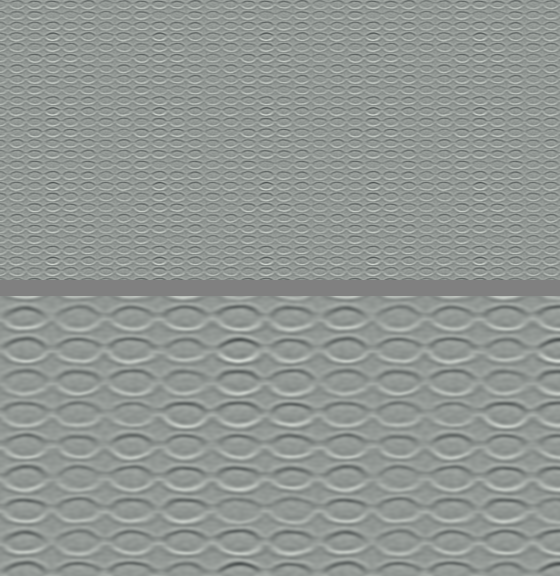
Top: the whole. Bottom: its middle third, enlarged.
A WebGL 2 fragment shader for this texture:

```glsl
#version 300 es
precision highp float;
// Grey embossed sheet: rows of small linked oval dimples, varied inside a repeating block.

#define TILE vec2(0.3815, 0.2669)    // block size, in canvas heights
#define CELLS vec2(6.0, 7.0)         // dimples per block, across and down
#define ORIGIN vec2(0.1880, 0.6020)  // centre of one strong dimple
#define RADII vec2(0.0245, 0.0132)   // half size of a dimple
#define RIM_WIDTH 0.0024             // softness of the pressed rim
#define RIM_DEPTH 1.45               // contrast of the rim
#define WOBBLE 0.0022                // unevenness of the outlines
#define GRAIN 0.32                   // fine surface mottling
#define BASE vec3(0.570, 0.592, 0.578)
#define SHADE_RANGE vec3(0.125, 0.125, 0.120)

uniform vec2 u_resolution;
out vec4 outColor;

float hash(vec2 p) {
  vec3 q = fract(vec3(p.xyx) * 0.1031);
  q += dot(q, q.yzx + 33.33);
  return fract((q.x + q.y) * q.z);
}

float cornerSlope(vec2 corner, vec2 offset, vec2 period) {
  float angle = 6.28318 * hash(mod(corner, period) + 11.0);
  return dot(vec2(cos(angle), sin(angle)), offset);
}

// Gradient noise that wraps after a whole number of lattice steps.
float noise(vec2 p, vec2 period) {
  vec2 i = floor(p), f = fract(p);
  vec2 u = f * f * f * (f * (f * 6.0 - 15.0) + 10.0);
  vec2 e = vec2(1.0, 0.0);
  float low = mix(cornerSlope(i, f, period), cornerSlope(i + e, f - e, period), u.x);
  float high = mix(cornerSlope(i + e.yx, f - e.yx, period),
                   cornerSlope(i + e.xx, f - e.xx, period), u.x);
  return mix(low, high, u.y);
}

float band(float d, float width) {
  return exp(-d * d / (width * width));
}

// Signed shading of one dimple lit from above: dark upper rim, bright lower rim.
float dimple(vec2 p, vec2 id, float width) {
  vec2 key = mod(id, CELLS);
  float strong = 1.0 - step(0.5, key.x + key.y);
  float depth = mix(0.65, 1.20, hash(key + 3.0)) + 0.60 * strong;
  vec2 radii = RADII * mix(0.90, 1.06, hash(key + 17.0));
  vec2 q = p / radii;
  float len = max(length(q), 0.001);
  float d = (len - 1.0) * radii.y;
  float facing = q.y / len;
  float rim = -facing * band(d, width);
  float halo = 0.40 * facing * band(d - 1.9 * width, width);
  float bowl = 0.25 * facing * band(d + 2.0 * width, 1.3 * width);
  return RIM_DEPTH * depth * (rim + halo + bowl);
}

// Short raised link between two dimples: bright crest with a dark line above.
float link(vec2 p, vec2 id, float width) {
  float depth = mix(0.25, 0.80, hash(mod(id, CELLS) + 29.0));
  float crest = band(p.y + 0.0015, width) - 0.9 * band(p.y - 2.2 * width, width);
  return depth * crest * band(p.x, 0.0075);
}

void main() {
  float pixel = 1.0 / u_resolution.y;
  float width = length(vec2(RIM_WIDTH, 0.4 * pixel));
  vec2 p = gl_FragCoord.xy * pixel - ORIGIN;
  vec2 cell = TILE / CELLS;
  vec2 block = p / TILE;

  // Uneven outlines, alike in every block.
  vec2 wave = vec2(12.0, 14.0);
  vec2 warped = p + WOBBLE * vec2(noise(block * wave, wave),
                                  noise(block * wave + 5.3, wave));

  // Dimples and links, with the neighbours so that halos overlap.
  vec2 nearest = floor(warped / cell + 0.5);
  float shade = 0.0;
  for (int y = -1; y <= 1; y++) {
    for (int x = -1; x <= 1; x++) {
      vec2 id = nearest + vec2(x, y);
      vec2 q = warped - id * cell;
      shade += dimple(q, id, width);
      shade += link(q - vec2(0.5 * cell.x, 0.0), id, width);
    }
  }

  // Fine mottling.
  vec2 speckle = vec2(42.0, 49.0);
  shade += GRAIN * noise(block * speckle, speckle);

  outColor = vec4(clamp(BASE + SHADE_RANGE * shade, 0.0, 1.0), 1.0);
}
```
